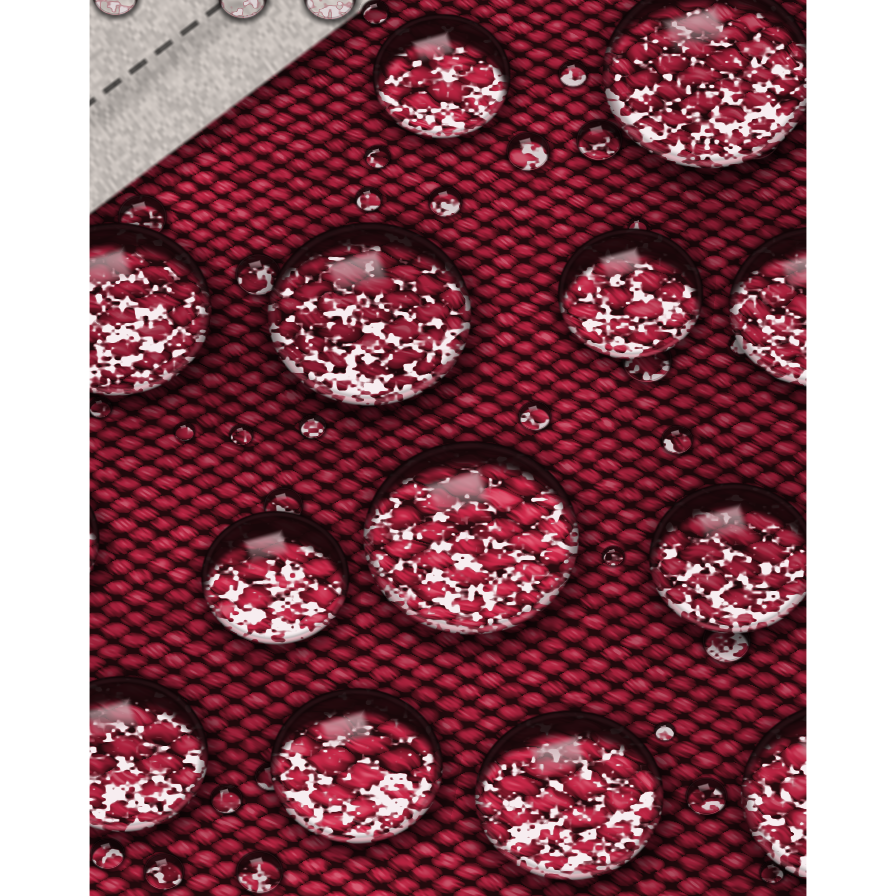
Write a Shadertoy shader that draws this texture.

```glsl
const vec3 GAP = vec3(0.12, 0.035, 0.045);
const vec3 WINE = vec3(0.34, 0.065, 0.11);
const vec3 CRIMSON = vec3(0.62, 0.12, 0.22);
const vec3 ROSE = vec3(0.74, 0.40, 0.46);
const vec3 CANVAS_GREY = vec3(0.78, 0.75, 0.73);
const vec3 GLINT = vec3(0.97, 0.93, 0.94);
const vec2 DROP_AXES = vec2(1.0, 0.9);

float hash(vec2 p) {
    vec3 q = fract(p.xyx * 0.1031);
    q += dot(q, q.yzx + 33.33);
    return fract((q.x + q.y) * q.z);
}

float noise(vec2 p) {
    vec2 i = floor(p), f = fract(p);
    f = f * f * (3.0 - 2.0 * f);
    return mix(mix(hash(i), hash(i + vec2(1, 0)), f.x),
               mix(hash(i + vec2(0, 1)), hash(i + vec2(1, 1)), f.x), f.y);
}

mat2 rotation(float a) {
    return mat2(cos(a), sin(a), -sin(a), cos(a));
}

// Signed distance to the diagonal edge, positive on the grey cloth
float borderDistance(vec2 p) {
    return dot(p - vec2(0.1, 0.76), vec2(-0.6, 0.8));
}

// Staggered oval threads; rgb is colour, w is thread height
vec4 weave(vec2 p) {
    mat2 lattice = mat2(0.025, 0.014, 0.025, -0.012);
    vec2 q = inverse(lattice) * p;
    vec2 id = floor(q);
    vec2 local = lattice * (fract(q) - 0.5);
    vec2 oval = local / vec2(0.021, 0.0115);
    float height = clamp(1.0 - dot(oval, oval), 0.0, 1.0);
    vec2 strand = rotation(0.35 + 0.4 * hash(id)) * local;
    float fibre = noise(strand * vec2(90.0, 420.0) + id * 17.0);
    float lit = height * (0.85 + 0.3 * oval.y) + 0.45 * (fibre - 0.5) * smoothstep(0.0, 0.4, height);
    lit *= 0.85 + 0.3 * hash(id + 7.0);
    vec3 col = mix(GAP, WINE, smoothstep(0.08, 0.4, lit));
    col = mix(col, CRIMSON, smoothstep(0.35, 0.8, lit));
    col = mix(col, ROSE, 0.65 * smoothstep(0.75, 1.1, lit));
    return vec4(col, height);
}

// Grey corner cloth with a stitched seam
vec3 greyCloth(vec2 p, float edge) {
    float along = dot(p, vec2(0.8, 0.6));
    float grain = noise(vec2(along, edge) * vec2(260.0, 180.0));
    float dash = smoothstep(0.1, 0.25, abs(fract(along * 28.0) - 0.5));
    float seam = 1.0 - smoothstep(0.001, 0.005, abs(edge - 0.1));
    float fold = 1.0 - smoothstep(0.0, 0.025, abs(edge - 0.085));
    return CANVAS_GREY * (0.88 + 0.2 * grain - 0.12 * fold) * (1.0 - 0.6 * seam * dash);
}

vec4 ground(vec2 p) {
    vec2 receding = vec2((p.x - 0.5) * (1.0 + 0.25 * p.y), p.y * (1.0 + 0.15 * p.y));
    vec4 cloth = weave(receding);
    cloth.rgb *= 0.75 + 0.45 * noise(p * 5.0 + 2.0);
    float edge = borderDistance(p);
    cloth.rgb *= mix(0.55, 1.0, smoothstep(0.0, 0.04, abs(edge)));
    return mix(cloth, vec4(greyCloth(p, edge), 0.6), smoothstep(-0.002, 0.004, edge));
}

// Nearest drop of a jittered grid: unit offset, radius, seed
vec4 nearestDrop(vec2 p, float cell, vec2 radii, float density, float borderLimit) {
    vec4 best = vec4(9.0, 9.0, radii.x, 0.0);
    vec2 base = floor(p / cell);
    for (int j = -1; j <= 1; j++)
    for (int i = -2; i <= 1; i++) {
        vec2 id = base + vec2(i, j);
        float size = hash(id + 3.1);
        float r = mix(radii.x, radii.y, size);
        vec2 jitter = vec2(hash(id + 11.7), hash(id + 29.3)) * 2.0 - 1.0;
        vec2 centre = (id + 0.5 + vec2(0.5 * mod(id.y, 2.0), 0.0)) * cell + jitter * (0.5 * cell - r);
        vec2 d = (p - centre) / (r * DROP_AXES);
        bool present = hash(id + 41.9) < density && borderDistance(centre) < borderLimit;
        if (present && length(d) < length(best.xy)) best = vec4(d, r, size);
    }
    return best;
}

// Refracted cloth, glitter, dark crown and window reflection
vec3 dropColour(vec2 p, vec4 drop) {
    vec2 d = drop.xy;
    float dist = length(d), r = drop.z;
    vec2 centre = p - d * r * DROP_AXES;
    vec2 seen = centre + d * r * mix(0.6, 0.78, pow(dist, 4.0));
    seen += 0.006 * (vec2(noise(p * 55.0), noise(p * 55.0 + 31.0)) - 0.5);
    vec4 cloth = ground(seen);
    vec3 col = cloth.rgb * 1.15;

    float grain = 0.55 * noise(p * vec2(190.0, 260.0)) + 0.45 * noise(p * 90.0 + 5.0);
    float glitter = grain + 0.3 * (0.55 - cloth.w) - 0.16 * d.y;
    col = mix(col, ROSE, 0.7 * smoothstep(0.5, 0.66, glitter));
    col = mix(col, GLINT, smoothstep(0.6, 0.74, glitter));

    float crownStart = mix(0.82, 1.06, smoothstep(0.06, 0.12, r));
    float crown = smoothstep(crownStart, crownStart + 0.16, length(d + vec2(0.0, 0.4)));
    col = mix(col, GAP * 0.75, 0.93 * crown);

    vec2 pane = abs(rotation(-0.3) * (d - vec2(-0.12, 0.46))) - vec2(0.24, 0.15);
    float window = 1.0 - smoothstep(-0.04, 0.06, max(pane.x, pane.y));
    col = mix(col, vec3(0.78, 0.66, 0.68), window * mix(0.25, 0.75, smoothstep(0.25, 0.6, d.y)));

    col *= 1.0 - 0.5 * smoothstep(0.86, 0.98, dist);
    float rim = smoothstep(0.91, 0.95, dist) * (1.0 - smoothstep(0.96, 1.0, dist));
    return col + rim * (0.1 + 0.3 * smoothstep(0.2, 0.9, -d.y)) * ROSE;
}

// Lays a drop and its soft shadow over the colour below
vec3 addDrop(vec3 below, vec2 p, vec4 drop, float opacity) {
    float dist = length(drop.xy);
    float shadow = smoothstep(0.9, 1.3, length(drop.xy + vec2(-0.03, 0.09)));
    below *= mix(0.4, 1.0, shadow);
    float softness = 0.0015 / drop.z;
    float inside = 1.0 - smoothstep(1.0 - softness, 1.0 + softness, dist);
    return inside > 0.0 ? mix(below, dropColour(p, drop), inside * opacity) : below;
}

void mainImage(out vec4 fragColor, in vec2 fragCoord) {
    vec2 p = fragCoord / iResolution.xy;
    vec3 col = ground(p).rgb;
    col = addDrop(col, p, nearestDrop(p, 0.08, vec2(0.011, 0.031), 0.36, 1.0), 0.85);
    col = addDrop(col, p, nearestDrop(p, 0.265, vec2(0.076, 0.125), 0.95, -0.06), 1.0);

    // White side margins
    float margin = smoothstep(0.399, 0.401, abs(p.x - 0.5));
    fragColor = vec4(mix(clamp(col, 0.0, 1.0), vec3(1.0), margin), 1.0);
}
```
